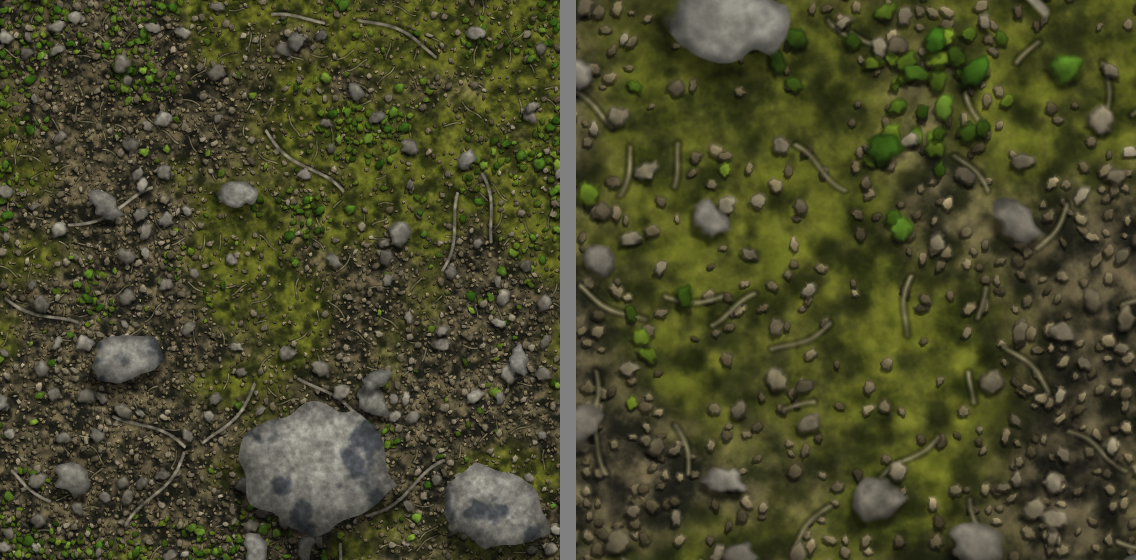
Left: the whole. Right: its middle third, enlarged.
Write a Shadertoy shader that draws this texture.

```glsl
// Stony ground seen from above: dark soil, gravel, moss, small leaves, twigs and rocks.
// Layers of jittered cells are painted from fine to coarse; each holds rounded polygons
// with a lit upper side and a soft shadow below. Noise patches steer where plants grow.

#define EDGE 0.0017          // softness of outlines
#define SHADOW 0.55          // darkness of shadows below stones
#define MOSS_COVER 0.50      // higher means less moss
#define LUSH_COVER 0.55      // higher means fewer leaves
#define GRAVEL_DENSITY 0.62
#define PEBBLE_DENSITY 0.36
#define STONE_DENSITY 0.25
#define ROCK_COUNT 3
#define ROCK_SIZE 0.135
#define GRAIN 0.55           // contrast of the fine grain
#define MOSS_SEED 3.0
#define LUSH_SEED 21.0

const float TAU = 6.2832;
const vec2 LIGHT = vec2(0.3, 0.95);

float hash(vec2 p) {
    return fract(sin(dot(p, vec2(127.1, 311.7))) * 43758.5453);
}

vec2 hash2(vec2 p) {
    return vec2(hash(p), hash(p + 41.3));
}

float noise(vec2 p) {
    vec2 i = floor(p), f = fract(p);
    f = f * f * (3.0 - 2.0 * f);
    return mix(mix(hash(i), hash(i + vec2(1.0, 0.0)), f.x),
               mix(hash(i + vec2(0.0, 1.0)), hash(i + vec2(1.0, 1.0)), f.x), f.y);
}

float fbm(vec2 p) {
    float sum = 0.0, amp = 0.53;
    for (int i = 0; i < 4; i++) {
        sum += amp * noise(p);
        p = mat2(1.6, 1.2, -1.2, 1.6) * p + 7.3;
        amp *= 0.5;
    }
    return sum;
}

mat2 rotate(float a) {
    return mat2(cos(a), -sin(a), sin(a), cos(a));
}

// Share of plants in a region, 0 to 1
float growth(vec2 p, float cover, float seed) {
    float n = 0.6 * noise(p * 4.5 + seed) + 0.4 * noise(p * 13.0 + seed);
    return smoothstep(cover - 0.1, cover + 0.14, n);
}

// Rounded irregular hexagon
float stoneDistance(vec2 q, float r, vec2 id, float spin) {
    q = rotate(spin * (hash(id + 5.1) - 0.5)) * q;
    q.y *= mix(1.05, 1.8, hash(id + 8.7));
    float d = -1.0;
    for (int k = 0; k < 6; k++) {
        vec2 rnd = hash2(id + float(k) * 3.1);
        float a = TAU / 6.0 * (float(k) + 0.8 * (rnd.x - 0.5));
        d = max(d, dot(q, vec2(cos(a), sin(a))) - r * mix(0.65, 1.0, rnd.y));
    }
    return mix(d, length(q) - r, 0.35);
}

void paintStone(inout vec3 col, vec2 p, vec2 centre, float r, vec2 id, float spin, vec3 low, vec3 high) {
    vec2 q = p - centre;
    if (length(q) > 2.2 * r) return;
    vec2 rough = q / r * 2.5 + id;
    q += 0.28 * r * (vec2(noise(rough), noise(rough + 19.0)) - 0.5);
    float d = stoneDistance(q, r, id, spin);
    float shadowDist = stoneDistance(q + r * vec2(0.12, 0.38), r, id, spin);
    col *= 1.0 - SHADOW * (1.0 - smoothstep(-0.25 * r, 0.3 * r, shadowDist));

    float shade = 0.86 + 0.28 * dot(q / r, LIGHT);
    shade *= mix(1.06, 0.72, smoothstep(-0.35 * r, 0.0, d));
    shade *= 0.72 + 0.56 * fbm(p * 48.0 + id);
    vec3 body = mix(low, high, hash(id + 2.9)) * shade;
    col = mix(body, col, smoothstep(-EDGE, EDGE, d));
}

// Plants follow the lush patches; stones thin out where moss grows
void scatter(inout vec3 col, vec2 p, float cells, float size, float density, float seed,
             bool plant, vec3 low, vec3 high) {
    for (int j = -1; j <= 1; j++)
    for (int i = -1; i <= 1; i++) {
        vec2 cell = floor(p * cells) + vec2(float(i), float(j));
        vec2 id = cell + seed * 17.0;
        float chance = hash(id + 3.7);
        if (chance > density) continue;
        vec2 centre = (cell + 0.5 + 0.75 * (hash2(id) - 0.5)) / cells;
        float allowed = plant ? growth(centre, LUSH_COVER, LUSH_SEED)
                              : 1.0 - 0.65 * growth(centre, MOSS_COVER, MOSS_SEED);
        if (chance > density * allowed) continue;
        float r = size / cells * mix(0.55, 1.1, hash(id + 6.3));
        paintStone(col, p, centre, r, id, TAU, low, high);
    }
}

void twigs(inout vec3 col, vec2 p, float cells, float density, float width, float seed, vec3 bark) {
    for (int j = -1; j <= 1; j++)
    for (int i = -1; i <= 1; i++) {
        vec2 cell = floor(p * cells) + vec2(float(i), float(j));
        vec2 id = cell + seed * 17.0;
        if (hash(id + 1.9) > density) continue;
        vec2 q = p - (cell + 0.5 + 0.7 * (hash2(id) - 0.5)) / cells;
        q = rotate(TAU * hash(id + 4.4)) * q;
        q.y += 0.06 / cells * sin(q.x * cells * 5.0 + TAU * hash(id + 7.0));
        float halfLength = mix(0.2, 0.55, hash(id + 9.2)) / cells;
        float d = length(vec2(max(abs(q.x) - halfLength, 0.0), q.y)) - width;
        col *= 0.6 + 0.4 * smoothstep(0.0, 3.0 * width, d);
        col = mix(bark * (0.7 + 0.6 * noise(p * 90.0)), col, smoothstep(-EDGE, EDGE, d));
    }
}

void mainImage(out vec4 fragColor, in vec2 fragCoord) {
    vec2 p = fragCoord / iResolution.y;

    // Soil and moss
    float crumbs = fbm(p * 75.0);
    vec3 col = mix(vec3(0.10, 0.10, 0.08), vec3(0.40, 0.36, 0.26), smoothstep(0.25, 0.8, crumbs));
    col *= 0.75 + 0.6 * fbm(p * 7.0 + 31.0);
    float tufts = smoothstep(0.22, 0.75, fbm(p * 62.0 + 11.0));
    vec3 moss = mix(vec3(0.15, 0.17, 0.06), vec3(0.43, 0.45, 0.14), tufts);
    col = mix(col, moss, 0.85 * growth(p, MOSS_COVER, MOSS_SEED));

    // Gravel, straw and low plants
    scatter(col, p, 105.0, 0.50, GRAVEL_DENSITY, 1.0, false, vec3(0.30, 0.27, 0.19), vec3(0.56, 0.51, 0.38));
    twigs(col, p, 24.0, 0.4, 0.0011, 2.0, vec3(0.44, 0.42, 0.31));
    scatter(col, p, 72.0, 0.58, 0.75, 3.0, true, vec3(0.20, 0.29, 0.08), vec3(0.42, 0.50, 0.15));
    scatter(col, p, 54.0, 0.46, PEBBLE_DENSITY, 4.0, false, vec3(0.36, 0.33, 0.25), vec3(0.60, 0.56, 0.46));
    scatter(col, p, 46.0, 0.50, 0.45, 5.0, true, vec3(0.21, 0.36, 0.09), vec3(0.46, 0.56, 0.20));

    // Twigs, stones and rocks
    twigs(col, p, 6.0, 0.3, 0.0028, 6.0, vec3(0.46, 0.44, 0.38));
    scatter(col, p, 25.0, 0.42, STONE_DENSITY, 7.0, false, vec3(0.40, 0.38, 0.33), vec3(0.59, 0.57, 0.51));
    scatter(col, p, 10.0, 0.34, 0.18, 8.0, false, vec3(0.46, 0.45, 0.40), vec3(0.58, 0.57, 0.53));
    for (int i = 0; i < ROCK_COUNT; i++) {
        float n = float(i);
        vec2 centre = vec2(fract(0.56 + 0.33 * n), 0.16 - 0.24 * n + 0.17 * n * n);
        float stain = smoothstep(0.5, 0.68, fbm(p * 22.0 + n));
        vec3 grey = mix(vec3(0.55, 0.54, 0.50), vec3(0.30, 0.31, 0.32), stain);
        paintStone(col, p, centre, ROCK_SIZE - 0.033 * n, vec2(n, 60.0), 1.1, grey, grey);
    }

    // Fine grain over everything
    col *= 1.0 + GRAIN * (fbm(p * 130.0 + 5.0) - 0.5);
    fragColor = vec4(clamp(col, 0.0, 1.0), 1.0);
}
```
